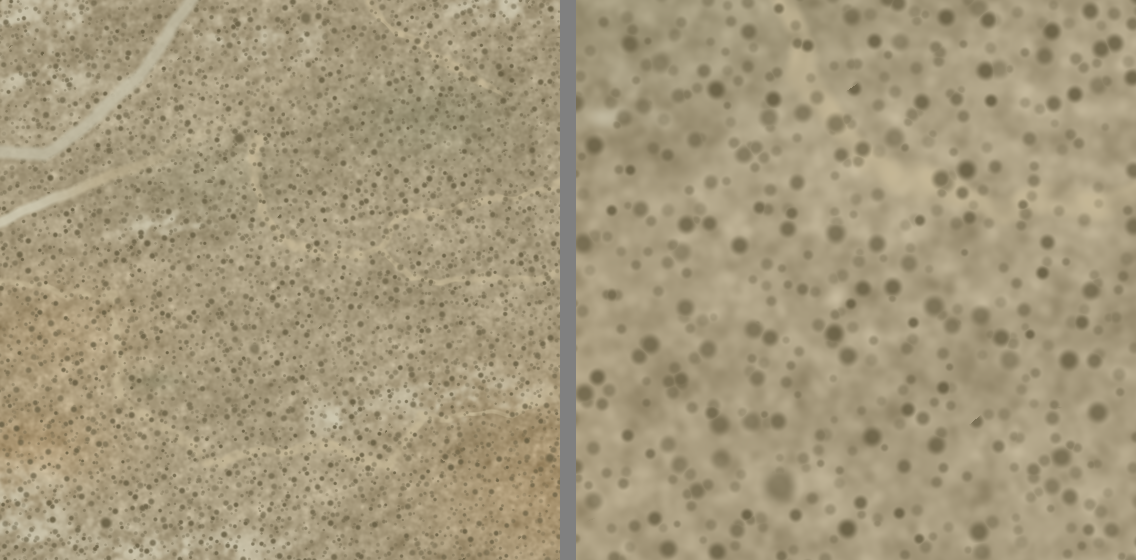
Left: the whole. Right: its middle third, enlarged.
Write a three.js fragment shader that draws this texture.

```glsl
varying vec2 vUv;

const vec3 SOIL = vec3(0.662, 0.614, 0.502);
const vec3 PALE = vec3(0.81, 0.79, 0.70);
const vec3 SAND = vec3(0.77, 0.715, 0.585);
const vec3 SHRUB = vec3(0.39, 0.355, 0.25);
const vec3 WARM_TINT = vec3(0.03, -0.005, -0.035);
const vec3 GREEN_TINT = vec3(-0.055, -0.035, -0.035);
const float GRAIN_CELLS = 170.0;
const float CLUMP_CELLS = 92.0;
const float MOTTLE_CELLS = 40.0;
const float STREAK_CELLS = 10.0;
const float SHRUB_CELLS = 50.0;
const float SCRUB_CELLS = 84.0;
const float BOULDER_CELLS = 9.0;
const float STREAK_ANGLE = 0.26;

float hash(vec2 p) {
  return fract(sin(dot(p, vec2(127.1, 311.7))) * 43758.5453);
}

vec2 hash2(vec2 p) {
  return vec2(hash(p), hash(p + 37.3));
}

// Cellular noise: one soft light or dark blob per cell, about -1 to 1
float blobNoise(vec2 p) {
  vec2 cell = floor(p);
  float sum = 0.0;
  for (int j = -1; j <= 1; j++) {
    for (int i = -1; i <= 1; i++) {
      vec2 c = cell + vec2(float(i), float(j));
      vec2 d = p - c - hash2(c);
      float f = max(0.0, 1.0 - dot(d, d));
      sum += (hash(c + 91.7) * 2.0 - 1.0) * f * f;
    }
  }
  return sum;
}

// Scattered round plants; radii are in cell units
float plants(vec2 p, float density, float minR, float maxR) {
  vec2 cell = floor(p);
  float cover = 0.0;
  for (int j = -1; j <= 1; j++) {
    for (int i = -1; i <= 1; i++) {
      vec2 c = cell + vec2(float(i), float(j));
      float r = mix(minR, maxR, hash(c + 53.1));
      float spot = 1.0 - smoothstep(r * 0.3, r, length(p - c - hash2(c + 7.7)));
      float depth = 0.5 + 0.5 * hash(c + 17.9);
      cover = max(cover, spot * depth * step(hash(c + 71.3), density));
    }
  }
  return cover;
}

float segment(vec2 p, vec2 a, vec2 b) {
  vec2 ab = b - a;
  return length(p - a - ab * clamp(dot(p - a, ab) / dot(ab, ab), 0.0, 1.0));
}

float bend(vec2 p, vec2 a, vec2 b, vec2 c) {
  return min(segment(p, a, b), segment(p, b, c));
}

float band(float d, float width) {
  return 1.0 - smoothstep(width * 0.3, width, d);
}

// Soft elliptical region
float patchAt(vec2 p, vec2 center, vec2 size) {
  vec2 d = (p - center) / size;
  return exp(-dot(d, d));
}

void main() {
  vec2 p = vUv;
  vec2 wobble = 0.004 * (sin(p.yx * 47.0 + vec2(0.0, 2.0)) + 0.6 * sin(p.yx * 103.0 + p * 31.0));
  vec2 q = p + wobble;
  float ca = cos(STREAK_ANGLE);
  float sa = sin(STREAK_ANGLE);
  vec2 along = mat2(ca, -sa, sa, ca) * q * vec2(1.0);
  along *= vec2(0.55, 1.25);

  // Ground texture
  float grain = blobNoise(p * GRAIN_CELLS);
  float clump = blobNoise(p * CLUMP_CELLS + 11.0);
  float mottle = blobNoise(along * MOTTLE_CELLS + 5.0);
  float streak = blobNoise(along * STREAK_CELLS + 23.0);
  vec3 color = SOIL + 0.034 * grain + 0.046 * clump + 0.036 * mottle + 0.03 * streak;

  // Broad warm and green areas
  float warm = patchAt(p, vec2(1.0, 0.13), vec2(0.24, 0.2))
    + patchAt(p, vec2(0.05, 0.2), vec2(0.16, 0.08))
    + 0.7 * patchAt(p, vec2(0.08, 0.4), vec2(0.2, 0.12));
  float green = patchAt(p, vec2(0.76, 0.79), vec2(0.15, 0.08))
    + patchAt(p, vec2(0.28, 0.32), vec2(0.05, 0.02))
    + 0.6 * patchAt(p, vec2(0.38, 0.68), vec2(0.14, 0.08));
  color += WARM_TINT * warm + GREEN_TINT * green;

  // Bleached ground, broken up by the texture
  float bleached = patchAt(p, vec2(0.05, 0.93), vec2(0.16, 0.13))
    + patchAt(p, vec2(0.03, 0.08), vec2(0.1, 0.08))
    + patchAt(p, vec2(0.33, 0.02), vec2(0.2, 0.035))
    + patchAt(p, vec2(0.82, 0.29), vec2(0.14, 0.045))
    + patchAt(p, vec2(0.3, 0.6), vec2(0.1, 0.03))
    + patchAt(p, vec2(0.6, 0.255), vec2(0.05, 0.03))
    + patchAt(p, vec2(0.9, 0.99), vec2(0.12, 0.03))
    + 0.8 * patchAt(p, vec2(0.46, 0.93), vec2(0.15, 0.04));
  float broken = smoothstep(-0.4, 0.8, 0.7 * mottle + 0.45 * clump + 0.4 * streak);
  color = mix(color, PALE, 0.85 * min(bleached, 1.0) * broken);

  // Dry washes
  float wash = bend(q, vec2(0.456, 0.75), vec2(0.462, 0.62), vec2(0.508, 0.577));
  wash = min(wash, bend(q, vec2(0.508, 0.577), vec2(0.586, 0.538), vec2(0.684, 0.557)));
  wash = min(wash, bend(q, vec2(0.684, 0.557), vec2(0.71, 0.61), vec2(1.0, 0.668)));
  wash = min(wash, bend(q, vec2(0.684, 0.557), vec2(0.73, 0.5), vec2(1.0, 0.505)));
  wash = min(wash, bend(q, vec2(0.0, 0.497), vec2(0.2, 0.468), vec2(0.218, 0.29)));
  wash = min(wash, bend(q, vec2(0.218, 0.29), vec2(0.37, 0.177), vec2(0.57, 0.205)));
  wash = min(wash, bend(q, vec2(0.57, 0.205), vec2(0.7, 0.17), vec2(0.75, 0.255)));
  wash = min(wash, bend(q, vec2(0.75, 0.255), vec2(0.91, 0.262), vec2(1.0, 0.297)));
  wash = min(wash, bend(q, vec2(0.66, 1.0), vec2(0.71, 0.94), vec2(0.9, 0.83)));
  float washWidth = 0.011 + 0.005 * streak + 0.004 * mottle;
  color = mix(color, SAND, band(wash, max(washWidth, 0.005)) * clamp(0.6 + 0.4 * clump, 0.0, 1.0));

  // Shrubs, low scrub and a few large bushes
  float cover = plants(p * SHRUB_CELLS, 0.55 + 0.15 * streak, 0.2, 0.42);
  cover = max(cover, 0.55 * plants(p * SCRUB_CELLS + 31.0, 0.45, 0.25, 0.48));
  cover = max(cover, plants(p * BOULDER_CELLS + 3.0, 0.12, 0.08, 0.13));

  // Tracks, kept clear of plants
  vec2 t = p + 0.4 * wobble;
  float road = min(bend(t, vec2(0.35, 1.01), vec2(0.247, 0.863), vec2(0.17, 0.79)),
    bend(t, vec2(0.17, 0.79), vec2(0.08, 0.722), vec2(-0.02, 0.732)));
  float trail = bend(t, vec2(-0.01, 0.6), vec2(0.1, 0.648), vec2(0.29, 0.72));
  trail = min(trail, segment(t, vec2(0.29, 0.72), vec2(0.54, 0.865)));
  float roadMask = 0.75 * band(road, 0.017);
  float trailMask = band(trail, 0.014) * mix(0.85, 0.2, smoothstep(0.05, 0.4, p.x));
  color = mix(color, SHRUB, cover * 0.85 * (1.0 - max(roadMask, trailMask)));
  color = mix(color, PALE - 0.04, roadMask);
  color = mix(color, mix(PALE, SAND, smoothstep(0.05, 0.2, p.x)), trailMask);

  gl_FragColor = vec4(color, 1.0);
}
```
